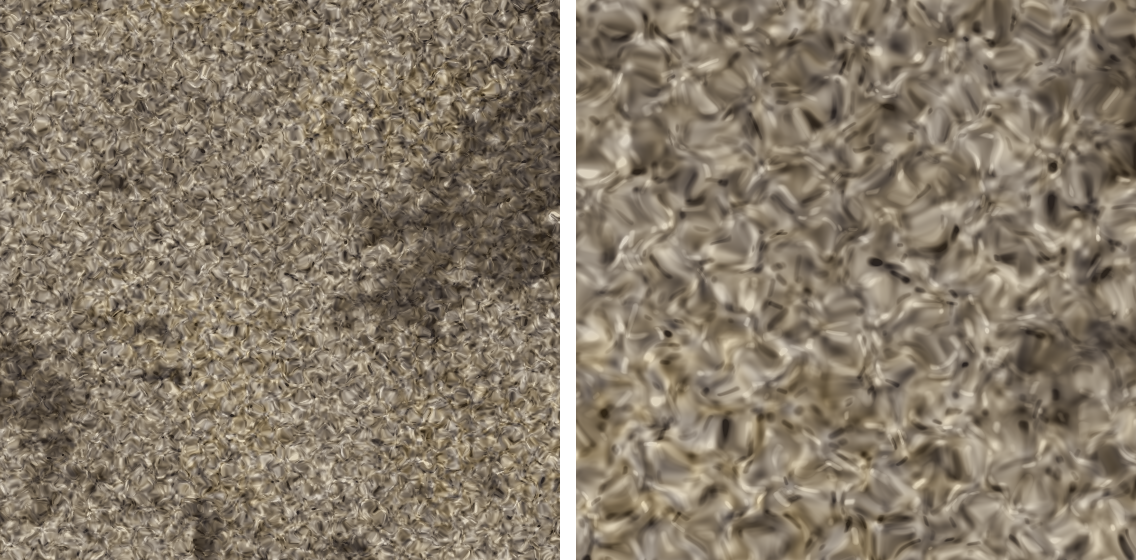
Left, the full canvas; right, a detail of the centre.
This texture is drawn by a three.js fragment shader. Its source:

```glsl
varying vec2 vUv;

const vec3 SHADOW = vec3(0.17, 0.14, 0.115);
const vec3 SOIL = vec3(0.50, 0.45, 0.385);
const vec3 STRAW = vec3(0.86, 0.82, 0.745);
const vec3 OCHRE = vec3(0.035, 0.012, -0.05);

float hash(vec2 p) {
  return fract(sin(dot(p, vec2(127.1, 311.7))) * 43758.55);
}

float noise(vec2 p) {
  vec2 i = floor(p);
  vec2 f = fract(p);
  f = f * f * (3.0 - 2.0 * f);
  float low = mix(hash(i), hash(i + vec2(1.0, 0.0)), f.x);
  float high = mix(hash(i + vec2(0.0, 1.0)), hash(i + 1.0), f.x);
  return mix(low, high, f.y);
}

// Centred noise pair that displaces coordinates
vec2 warp(vec2 p) {
  return vec2(noise(p + 5.0), noise(p + 31.0)) - 0.5;
}

mat2 rotation(float angle) {
  float c = cos(angle);
  float s = sin(angle);
  return mat2(c, s, -s, c);
}

float fbm(vec2 p, float persistence) {
  float sum = 0.0;
  float total = 0.0;
  float weight = 1.0;
  for (int i = 0; i < 5; i++) {
    sum += weight * noise(p);
    total += weight;
    p = rotation(0.6) * p * 2.03 + 17.3;
    weight *= persistence;
  }
  return sum / total;
}

float capsule(vec2 p, float halfLength) {
  p.x -= clamp(p.x, -halfLength, halfLength);
  return length(p);
}

// Short flecks, one per cell, each lighter or darker than the ground
float flecks(vec2 uv, float cells, float halfLength, float radius, float seed) {
  vec2 p = uv * cells;
  vec2 cell = floor(p);
  float sum = 0.0;
  for (int y = -1; y <= 1; y++) {
    for (int x = -1; x <= 1; x++) {
      vec2 id = cell + vec2(float(x), float(y));
      vec2 key = id + seed;
      vec2 centre = id + vec2(hash(key + 3.1), hash(key + 7.7));
      float angle = 6.3 * noise(id / cells * 7.0) + 2.4 * hash(key + 11.9);
      float reach = halfLength * hash(key + 19.3);
      float width = radius * (0.6 + 0.8 * hash(key + 29.1));
      float d = capsule(rotation(angle) * (p - centre), reach);
      float shade = 2.0 * hash(key + 23.5) - 1.0;
      sum += shade * (1.0 - smoothstep(width * 0.3, width * 1.5, d));
    }
  }
  return sum;
}

// Sparse small pits
float pits(vec2 uv, float cells, float density) {
  vec2 p = uv * cells;
  vec2 id = floor(p);
  vec2 centre = 0.3 + 0.4 * vec2(hash(id + 41.0), hash(id + 53.0));
  float radius = 0.07 + 0.1 * hash(id + 61.0);
  float present = step(hash(id + 71.0), density);
  return present * (1.0 - smoothstep(radius * 0.5, radius * 1.4, length(fract(p) - centre)));
}

// Side-lit lumps
float relief(vec2 uv, float scale) {
  vec2 p = uv * scale;
  return noise(p) - noise(p + vec2(-0.4, 0.45));
}

vec3 earthColour(float tone) {
  vec3 shaded = mix(SHADOW, SOIL, clamp((tone - 0.17) / 0.33, 0.0, 1.0));
  return mix(shaded, STRAW, clamp((tone - 0.5) / 0.36, 0.0, 1.0));
}

void main() {
  vec2 uv = vUv;
  vec2 bent = uv + 0.012 * warp(uv * 60.0);

  // Dry ground broken by ragged dark patches, leaning up to the right
  vec2 slanted = rotation(-0.5) * (uv + 0.1 * warp(uv * 7.0) + 0.03 * warp(uv * 24.0));
  float field = fbm(slanted * vec2(4.4, 5.6) + vec2(3.4, 12.7), 0.62);
  field += 0.12 * (noise(bent * 36.0) - 0.5);
  float dry = smoothstep(0.35, 0.51, field);
  float tone = mix(0.33, 0.535, dry) + 0.10 * (noise(uv * 8.0 + 60.0) - 0.5);

  // Clods are strongest along the patch borders
  float border = 4.0 * dry * (1.0 - dry);
  tone += (0.10 + 0.14 * border) * relief(bent, 44.0);
  tone += 0.10 * relief(bent + 3.0, 80.0);

  // Fine grain and flecks
  float grain = 0.30 * (noise(bent * 120.0) - 0.5) + 0.30 * (noise(bent * 205.0 + 9.0) - 0.5);
  grain += 0.19 * flecks(bent, 110.0, 0.45, 0.22, 0.0);
  grain += 0.15 * flecks(bent, 76.0, 0.5, 0.17, 137.0);
  float pale = max(flecks(bent, 50.0, 0.4, 0.16, 291.0) - 0.5, 0.0);
  tone += grain * mix(0.6, 1.0, dry) + (0.32 + 0.2 * border) * pale;
  tone -= 0.35 * pits(bent, 40.0, 0.008);

  // Ochre stains and single tinted grains
  vec3 colour = earthColour(tone);
  float stain = smoothstep(0.5, 0.85, noise(uv * 5.0 + 83.0)) * dry;
  float tint = (0.5 + 0.5 * stain) * (noise(bent * 95.0 + 47.0) - 0.45) + 0.15 * stain;
  colour += OCHRE * tint * 1.4;
  gl_FragColor = vec4(clamp(colour, 0.0, 1.0), 1.0);
}
```
